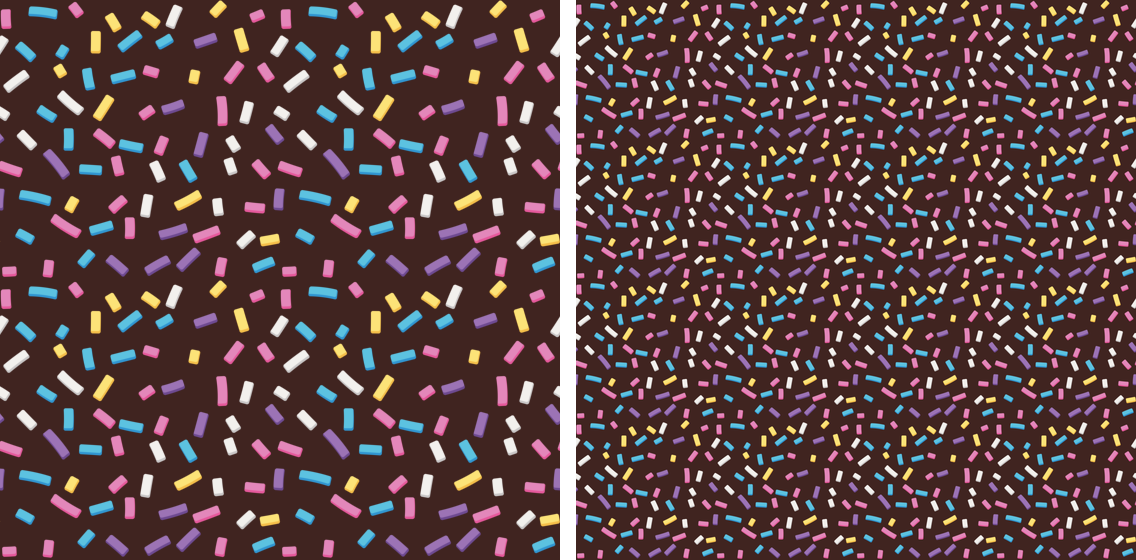
Left, the tile; right, the same tile 2 across and 2 down.
Give the GLSL for this pattern, as a WebGL 2 fragment shader.

```glsl
#version 300 es
precision highp float;
// Candy sprinkles scattered over dark chocolate, as a seamless tile.
// Jittered, staggered cells hold one bent rounded bar each; every bar is
// shortened to stay inside its own Voronoi region, so none overlap.

uniform vec2 u_resolution;
out vec4 fragColor;

const vec2 TILE = vec2(8.0, 9.0);   // cells per repeat; two repeats per side
const float HALF_WIDTH = 0.0089;

vec2 hash2(vec2 cell, float seed) {
    cell = floor(mod(cell + 0.5, TILE));
    vec2 n = vec2(dot(cell, vec2(127.1, 311.7)), dot(cell, vec2(269.5, 183.3)));
    return fract(sin(n + seed) * 43758.5453);
}

float rowShift(float row) {
    return floor(mod(row + 0.5, 3.0)) / 3.0;
}

vec2 sprinkleCentre(vec2 cell) {
    vec2 jitter = 0.46 * (hash2(cell, 0.0) - 0.5);
    return (cell + vec2(rowShift(cell.y), 0.0) + 0.5 + jitter) / (2.0 * TILE);
}

// Longest half length that keeps a bar clear of all its neighbours
float fitLength(vec2 cell, vec2 centre, vec2 axis, float wanted) {
    float fit = wanted;
    for (int j = -1; j <= 1; j++)
    for (int i = -1; i <= 1; i++) {
        if (i == 0 && j == 0) continue;
        vec2 gap = sprinkleCentre(cell + vec2(i, j)) - centre;
        float reach = length(gap);
        vec2 n = gap / reach;
        float across = abs(n.x * axis.y - n.y * axis.x);
        float room = 0.5 * reach - HALF_WIDTH * across - 0.0025;
        fit = min(fit, room / max(abs(dot(n, axis)), 0.01));
    }
    return max(fit, 0.0105);
}

// Signed distance to a slightly bent bar with rounded corners
float barDistance(vec2 p, vec2 axis, float halfLength, float bend) {
    vec2 q = vec2(dot(p, axis), dot(p, vec2(-axis.y, axis.x)));
    q.y += bend * (q.x * q.x - 0.4 * halfLength * halfLength);
    float radius = 0.0038;
    q = abs(q) - vec2(halfLength, HALF_WIDTH) + radius;
    return length(max(q, 0.0)) + min(max(q.x, q.y), 0.0) - radius;
}

void pickCandy(float pick, out vec3 face, out vec3 side) {
    face = vec3(0.89, 0.53, 0.73); side = vec3(0.90, 0.35, 0.61);       // pink
    if (pick > 0.25) { face = vec3(0.36, 0.76, 0.88); side = vec3(0.19, 0.59, 0.82); }  // blue
    if (pick > 0.50) { face = vec3(0.61, 0.45, 0.71); side = vec3(0.43, 0.29, 0.57); }  // purple
    if (pick > 0.72) { face = vec3(0.99, 0.89, 0.47); side = vec3(0.96, 0.75, 0.29); }  // yellow
    if (pick > 0.85) { face = vec3(0.95, 0.94, 0.93); side = vec3(0.79, 0.78, 0.78); }  // white
}

void main() {
    vec2 uv = gl_FragCoord.xy / u_resolution;
    float soft = 0.8 / min(u_resolution.x, u_resolution.y);
    vec3 color = vec3(0.25, 0.14, 0.125);

    vec2 grid = uv * 2.0 * TILE;
    float row = floor(grid.y);
    vec2 home = vec2(floor(grid.x - rowShift(row)), row);

    for (int j = -1; j <= 1; j++)
    for (int i = -1; i <= 1; i++) {
        vec2 cell = home + vec2(i, j);
        vec2 centre = sprinkleCentre(cell);
        vec2 p = uv - centre;
        if (length(p) > 0.036) continue;

        // Direction, size and bend of this sprinkle
        vec2 shape = hash2(cell, 2.3);
        vec2 style = hash2(cell, 5.1);
        float angle = 3.14159 * shape.x;
        vec2 axis = vec2(cos(angle), sin(angle));
        float wanted = min(mix(0.0125, 0.034, shape.y), 0.030);
        float halfLength = fitLength(cell, centre, axis, wanted);
        float bend = 5.0 * (style.x - 0.5);

        // Shaded side below, lit face above
        vec3 face, side;
        pickCandy(style.y, face, side);
        float outline = barDistance(p, axis, halfLength, bend);
        float lit = barDistance(p - vec2(-0.0010, 0.0044), axis, halfLength, bend);
        vec3 candy = mix(side, face, smoothstep(soft, -soft, lit));
        color = mix(color, candy, smoothstep(soft, -soft, outline));
    }
    fragColor = vec4(color, 1.0);
}
```
